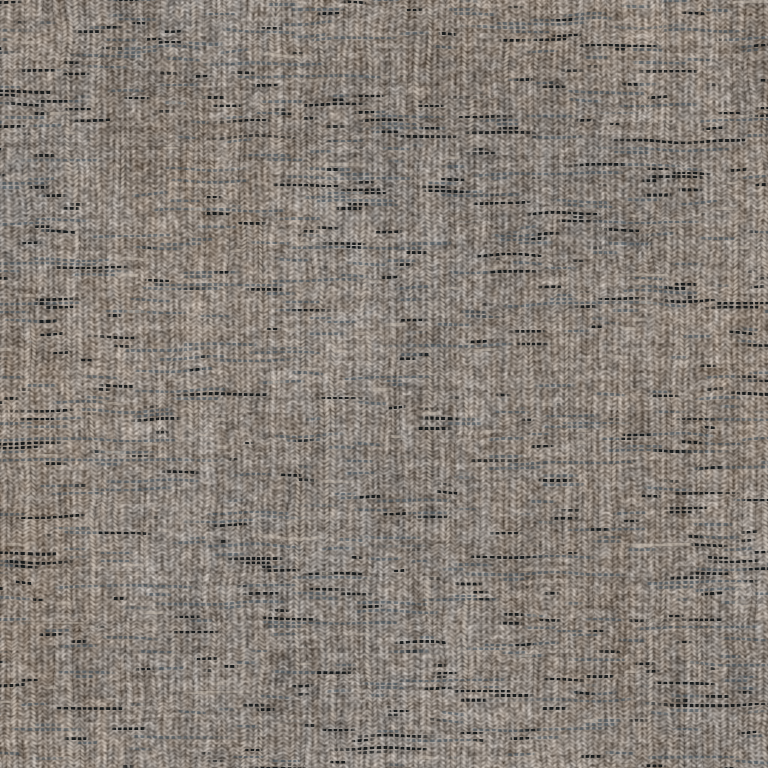
Reproduce this texture procedurally as a WebGL 2 fragment shader.

```glsl
#version 300 es
precision highp float;

uniform vec2 u_resolution;
out vec4 fragColor;

const float TAU = 6.2831853;
const float WARP_COUNT = 128.0;
const float WEFT_COUNT = 188.0;

const vec3 CLOTH = vec3(0.548, 0.514, 0.482);
const vec3 WARM_TINT = vec3(0.022, 0.0, -0.022);
const vec3 PALE_YARN = vec3(0.76, 0.72, 0.67);
const vec3 INK_YARN = vec3(0.07, 0.085, 0.09);
const vec3 BLUE_YARN = vec3(0.25, 0.32, 0.37);

float hash(vec2 p) {
    vec3 q = fract(p.xyx * vec3(0.1031, 0.1030, 0.0973));
    q += dot(q, q.yzx + 33.33);
    return fract((q.x + q.y) * q.z);
}

float noise(vec2 p) {
    vec2 cell = floor(p);
    vec2 f = fract(p);
    f = f * f * (3.0 - 2.0 * f);
    float low = mix(hash(cell), hash(cell + vec2(1.0, 0.0)), f.x);
    float high = mix(hash(cell + vec2(0.0, 1.0)), hash(cell + vec2(1.0, 1.0)), f.x);
    return mix(low, high, f.y);
}

// Noise stretched along one thread, independent for every thread index
float threadNoise(float along, float index, float seed) {
    float cell = floor(along);
    float f = smoothstep(0.0, 1.0, fract(along));
    vec2 key = vec2(cell + seed, index + seed * 1.7);
    return mix(hash(key), hash(key + vec2(1.0, 0.0)), f);
}

// Soft bump centred on each unit interval
float ridge(float x) {
    return 0.5 - 0.5 * cos(TAU * x);
}

// Short runs of coloured yarn along a weft row
float fleck(float along, float row, float seed, float threshold) {
    float run = threadNoise(along + 7.0 * hash(vec2(row, seed)), row, seed);
    return smoothstep(threshold, threshold + 0.07, run);
}

void main() {
    vec2 uv = gl_FragCoord.xy / u_resolution;

    // Slightly uneven thread positions
    float warpX = uv.x * WARP_COUNT + 0.7 * (noise(uv * vec2(40.0, 22.0)) - 0.5);
    float weftY = uv.y * WEFT_COUNT + 1.1 * (noise(uv * vec2(18.0, 30.0) + 50.0) - 0.5);
    float column = floor(warpX);
    float row = floor(weftY);
    float warpRidge = ridge(warpX);
    float weftRidge = ridge(weftY);

    // Warp ridges crossed by a zigzag twill
    float zigzag = abs(fract(warpX * 0.5) - 0.5) * 2.0;
    float twill = cos(TAU * (weftY + zigzag));
    float tone = 0.12 * (warpRidge - 0.5) + 0.05 * twill;

    // Uneven yarn shades, fibre grain and broad mottling
    tone += 0.10 * (threadNoise(uv.y * 9.0, column, 11.0) - 0.5);
    tone += 0.08 * (threadNoise(uv.x * 11.0, row, 23.0) - 0.5);
    tone += 0.26 * (noise(uv * vec2(270.0, 310.0)) - 0.5);
    tone += 0.05 * (noise(uv * 7.0 + 3.0) - 0.5);
    float warmth = noise(uv * 4.0 + 17.0) + noise(uv * vec2(90.0, 60.0)) - 1.0;
    vec3 color = CLOTH + tone + WARM_TINT * warmth;

    // Pale warp streaks
    float streak = smoothstep(0.62, 0.95, threadNoise(uv.y * 13.0, column, 41.0));
    streak *= step(0.5, hash(vec2(column, 5.0)));
    float beads = 0.55 + 0.45 * twill;
    color = mix(color, PALE_YARN, 0.65 * streak * warpRidge * beads);

    // Blue and ink weft flecks, hidden where the warp passes over
    float cluster = 0.12 * (noise(uv * vec2(5.0, 16.0) + 31.0) - 0.5);
    float gap = 1.0 - smoothstep(0.35, 0.95, warpRidge);
    float body = smoothstep(0.05, 0.6, weftRidge);
    float blue = fleck(uv.x * 15.0, row, 61.0, 0.78 - cluster);
    float ink = fleck(uv.x * 19.0, row, 83.0, 0.85 - cluster);
    color = mix(color, BLUE_YARN, 0.55 * blue * body * (0.3 + 0.7 * gap));
    color = mix(color, INK_YARN, 0.95 * ink * body * (0.22 + 0.78 * gap));

    // Rare pale weft flecks
    float pale = fleck(uv.x * 16.0, row, 97.0, 0.93);
    color = mix(color, PALE_YARN, 0.6 * pale * body);

    fragColor = vec4(clamp(color, 0.0, 1.0), 1.0);
}
```
